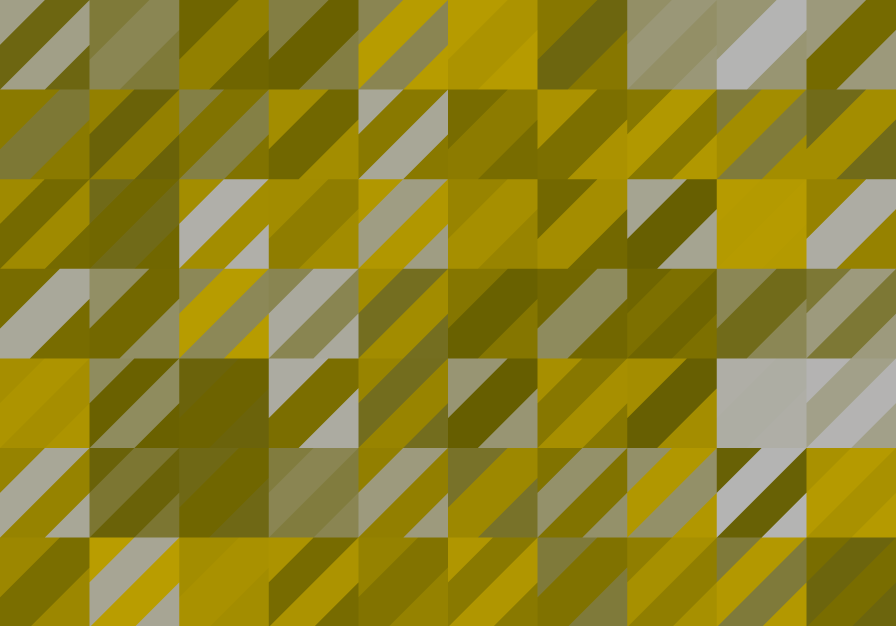
Give the GLSL for this pattern, as a Shadertoy shader.

```glsl
const float COLUMNS = 10.0;
const float MIN_STRIPES = 3.0;
const float MAX_STRIPES = 4.0;
const float FOUR_STRIPE_SHARE = 0.5;
const float RAMP_SPLIT = 0.42;      // share of the ramp from silver to olive
const int SAMPLES = 4;              // antialiasing grid per side
const vec3 SILVER = vec3(0.71, 0.71, 0.71);
const vec3 OLIVE = vec3(0.40, 0.37, 0.00);
const vec3 MUSTARD = vec3(0.73, 0.62, 0.00);

// Three independent random values per tile
vec3 hash3(vec2 tile) {
    vec3 p = fract(tile.xyx * vec3(0.1031, 0.1030, 0.0973) + 0.37);
    p += dot(p, p.yxz + 33.33);
    return fract((p.xxy + p.yzz) * p.zyx);
}

vec3 ramp(float t) {
    return t < RAMP_SPLIT
        ? mix(SILVER, OLIVE, t / RAMP_SPLIT)
        : mix(OLIVE, MUSTARD, (t - RAMP_SPLIT) / (1.0 - RAMP_SPLIT));
}

// Square tile cut by rising diagonals into equal alternating stripes
vec3 stripedTile(vec2 p) {
    vec2 local = fract(p);
    vec3 rnd = hash3(floor(p) + 1.0);
    float stripes = rnd.z < FOUR_STRIPE_SHARE ? MAX_STRIPES : MIN_STRIPES;
    float across = 0.5 * (local.x + local.y);   // y runs downward
    float odd = mod(floor(across * stripes), 2.0);
    return ramp(odd < 0.5 ? rnd.x : rnd.y);
}

void mainImage(out vec4 fragColor, in vec2 fragCoord) {
    float scale = COLUMNS / iResolution.x;
    vec3 sum = vec3(0.0);

    // Average a subpixel grid; tiles start at the top left
    for (int j = 0; j < SAMPLES; j++)
    for (int i = 0; i < SAMPLES; i++) {
        vec2 offset = (vec2(i, j) + 0.5) / float(SAMPLES) - 0.5;
        vec2 pos = fragCoord + offset;
        sum += stripedTile(vec2(pos.x, iResolution.y - pos.y) * scale);
    }
    fragColor = vec4(sum / float(SAMPLES * SAMPLES), 1.0);
}
```
